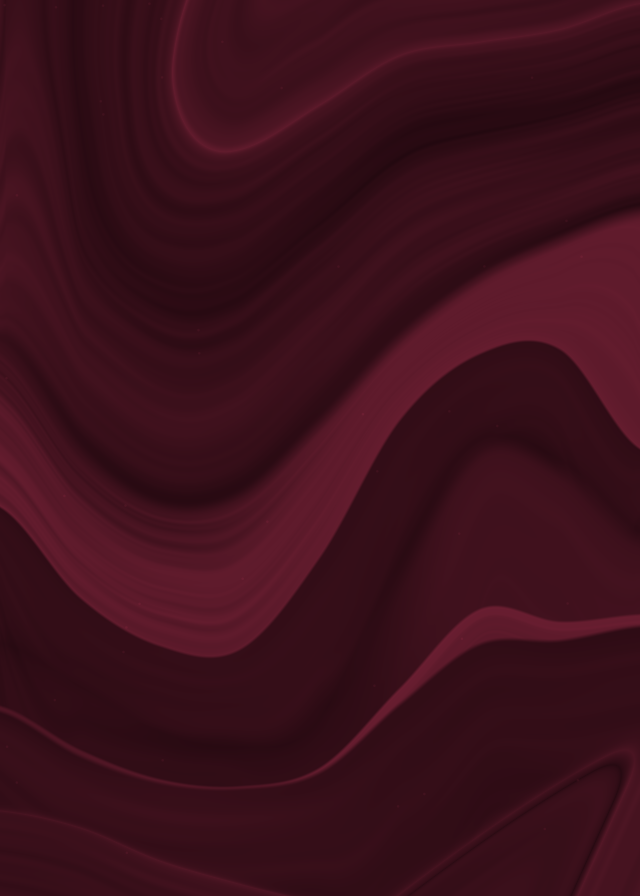
This background is drawn by a Shadertoy shader. Its source:

```glsl
// Folded layers of dark wine-red marbled paint, drawn from top to bottom.
// Smooth spline curves bound the layers; distances to them drive the shading,
// and noise stretched along each layer adds the fine flow lines.

const vec3 DEEP = vec3(0.160, 0.040, 0.072);
const vec3 WINE = vec3(0.390, 0.110, 0.180);
const float STREAK = 0.20;        // contrast of the flow lines
const float LINE = 0.005;         // width of bright rims
const float SPECK_GRID = 75.0;    // cells per canvas height
const float SPECK_SHARE = 0.012;  // share of cells holding a speck

// Curve depths below the top edge, at nine even steps across the width.
const float[9] BAND_TOP = float[9](.391, .508, .568, .557, .475, .380, .312, .270, .238);
const float[9] BAND_BASE = float[9](.566, .667, .721, .725, .622, .469, .395, .390, .501);
const float[9] FOLD_FLOOR = float[9](.130, .150, .163, .167, .117, .062, .047, .033, .004);
const float[9] MOUND = float[9](.730, .780, .830, .846, .820, .651, .505, .527, .605);
const float[9] RIBBON_TOP = float[9](.788, .837, .870, .878, .857, .768, .680, .694, .686);
const float[9] RIBBON_BASE = float[9](.794, .844, .874, .880, .862, .786, .719, .715, .699);
const float[9] LOW_SHEET = float[9](.905, .924, .961, .987, 1.01, 1.04, 1.08, 1.10, 1.12);

float hash(vec2 p) {
    vec3 q = fract(p.xyx * vec3(0.1031, 0.1030, 0.0973));
    q += dot(q, q.yzx + 33.33);
    return fract((q.x + q.y) * q.z);
}

float noise(vec2 p) {
    vec2 i = floor(p), f = fract(p);
    f = f * f * (3.0 - 2.0 * f);
    return mix(mix(hash(i), hash(i + vec2(1, 0)), f.x),
               mix(hash(i + vec2(0, 1)), hash(i + vec2(1, 1)), f.x), f.y);
}

// Flow lines that follow a level and drift slowly across the canvas.
float streaks(float level, float x) {
    return STREAK * (noise(vec2(level, x * 3.0)) - 0.5
         + 0.5 * noise(vec2(level * 2.7 + 9.0, x * 4.0)) - 0.25);
}

// Catmull-Rom spline through nine depths.
float curve(float[9] k, float x) {
    float s = clamp(x, 0.0, 1.0) * 8.0;
    int i = min(int(s), 7);
    float t = s - float(i);
    float a = k[max(i - 1, 0)], b = k[i], c = k[i + 1], d = k[min(i + 2, 8)];
    return b + 0.5 * t * (c - a + t * (2.0 * a - 5.0 * b + 4.0 * c - d
         + t * (3.0 * (b - c) + d - a)));
}

// Approximate distance below a curve, in canvas heights.
float below(float[9] k, vec2 p, float aspect) {
    float slope = (curve(k, p.x + 0.01) - curve(k, p.x - 0.01)) / (0.02 * aspect);
    return (p.y - curve(k, p.x)) / sqrt(1.0 + slope * slope);
}

float smoothMax(float a, float b, float k) {
    float h = max(k - abs(a - b), 0.0) / k;
    return max(a, b) + h * h * k * 0.25;
}

float bump(float x, float center, float width) {
    float d = (x - center) / width;
    return exp(-d * d);
}

float rim(float d, float width) { return exp(-abs(d) / width); }

float cover(float d, float soft) {
    float w = soft + 1.0 / iResolution.y;
    return smoothstep(-w, w, d);
}

void mainImage(out vec4 fragColor, in vec2 fragCoord) {
    vec2 p = fragCoord / iResolution.xy;
    p.y = 1.0 - p.y;
    float aspect = iResolution.x / iResolution.y;
    float x = p.x;
    float right = smoothstep(0.25, 0.65, x);

    float bandTop = below(BAND_TOP, p, aspect);
    float bandBase = below(BAND_BASE, p, aspect);
    float mound = below(MOUND, p, aspect);
    float ribbonTop = below(RIBBON_TOP, p, aspect);
    float ribbonBase = below(RIBBON_BASE, p, aspect);
    float sheet = below(LOW_SHEET, p, aspect);

    // Nested U-shaped layers around the upper fold.
    float wall = 0.268 + 2.4 * pow(max(0.1 - p.y, 0.0), 2.0);
    float fold = smoothMax((wall - x) * aspect * 1.5, below(FOLD_FLOOR, p, aspect), 0.1);
    float level = max(fold, 0.0) / max(max(fold, 0.0) + max(-bandTop, 0.0), 0.001);
    float tone = 0.22 - 0.20 * bump(level, 0.38, 0.13) + 0.12 * bump(level, 0.75, 0.12)
               - 0.16 * bump(level, 0.96, 0.05) + 0.20 * exp(-x * 12.0)
               + streaks(level * 24.0, x);
    float inner = 0.36 + 1.3 * streaks(fold * 55.0 + 40.0, x);
    tone = mix(inner, tone, cover(fold, 0.003));
    tone += 0.42 * rim(fold, LINE) + 0.12 * rim(fold, 0.02);

    // Broad bright band, streaked in its left trough.
    float across = bandTop / max(bandTop - bandBase, 0.001);
    float band = mix(mix(0.42, 0.86, smoothstep(0.0, 0.6, across)), 0.93, right);
    band += streaks(across * 16.0, x) * mix(1.3, 0.4, right) + 0.16 * rim(bandBase, LINE);
    tone = mix(tone, band, cover(bandTop, 0.010));

    // Dark body under the band, with a soft mound on the right.
    float body = 0.14 + 0.08 * bump(bandBase, 0.06, 0.04) + 0.5 * streaks(bandBase * 40.0, x);
    float hill = 0.40 + 0.5 * streaks(mound * 25.0, x);
    body = mix(body, hill, cover(mound, 0.010) * smoothstep(0.55, 0.72, x));
    body -= 0.13 * rim(mound + 0.012, 0.018);
    tone = mix(tone, body, cover(bandBase, 0.001));

    // Ribbon thinning to a bright thread on the left.
    float ribbon = mix(0.45, 0.88, right) + 0.28 * rim(ribbonTop, 0.008)
                 + streaks(ribbonTop * 130.0, x);
    tone = mix(tone, ribbon, cover(ribbonTop, 0.001));
    float floorTone = 0.13 + 0.13 * bump(ribbonBase, 0.04, 0.03) * (1.0 - right)
                    + 0.07 * bump(ribbonBase, 0.09, 0.05) + 0.7 * streaks(ribbonBase * 32.0, x);
    tone = mix(tone, floorTone, cover(ribbonBase, 0.002));

    // Lower-left sheet and the narrow finger at the lower right.
    tone = mix(tone, 0.30 + streaks(sheet * 50.0, x), cover(sheet, 0.002));
    tone += 0.35 * rim(sheet, 0.003);
    float crest = 0.833 + 0.17 * pow((1.0 - x) / 0.375, 1.2);
    float side = 0.985 - 0.63 * (p.y - 0.86);
    float finger = smoothMax((crest - p.y) * 0.75, (x - side) * aspect * 0.9, 0.035);
    float outer = smoothstep(side - 0.04, side + 0.03, x) * smoothstep(0.81, 0.88, p.y);
    tone = mix(tone, 0.48 + streaks(finger * 60.0, x), outer * cover(finger, 0.002));
    tone = mix(0.25 + streaks(finger * 55.0, x), tone, cover(finger, 0.002));
    tone += 0.38 * rim(finger - 0.004, 0.004) - 0.30 * rim(finger + 0.003, 0.002);

    // Sparse pale specks.
    vec2 grid = vec2(x * aspect, p.y) * SPECK_GRID;
    vec2 cell = floor(grid);
    vec2 center = 0.3 + 0.4 * vec2(hash(cell + 7.0), hash(cell + 19.0));
    float speck = step(hash(cell), SPECK_SHARE) * smoothstep(0.16, 0.04, length(grid - cell - center));
    tone += 0.22 * speck;

    fragColor = vec4(mix(DEEP, WINE, clamp(tone, -0.1, 1.3)), 1.0);
}
```
